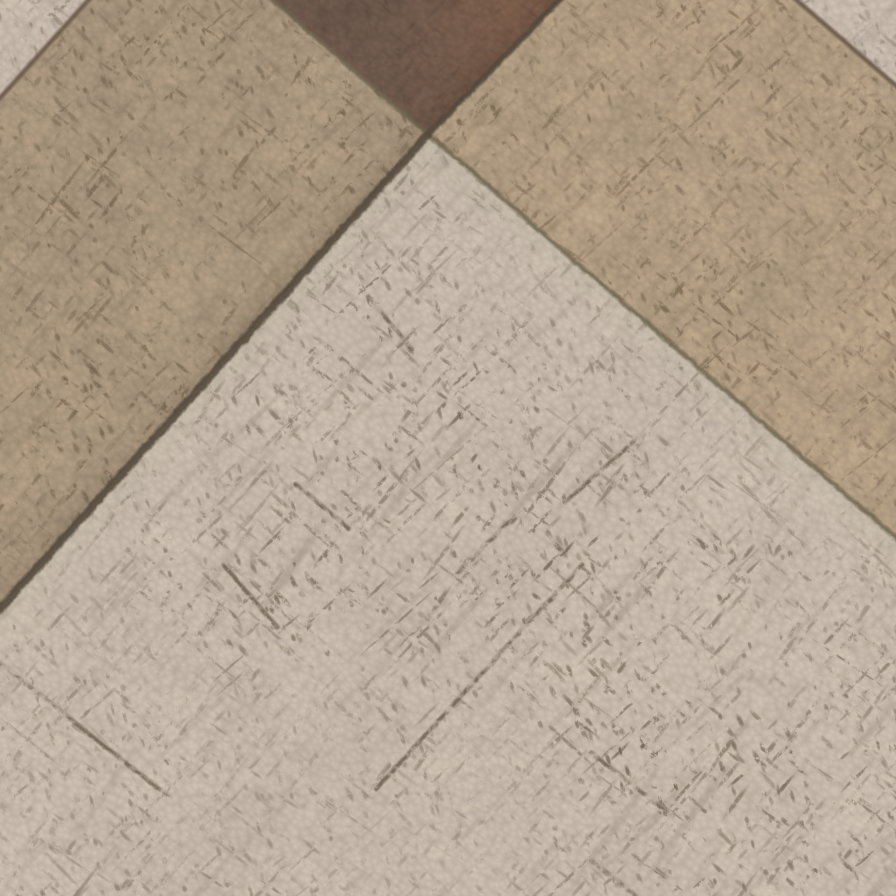
Reproduce this texture procedurally as a Shadertoy shader.

```glsl
// Worn floor tiles meeting at a corner: one large pale tile, two tan, one brown.
// A skewed tile frame gives the joints; scattered cellular strokes along both
// tile axes, broken up by layered sines, make the scratches and flecks.

const vec2 CORNER = vec2(0.478, 0.850);
const vec2 ACROSS = vec2(0.742, -0.670);  // normal of the rising joint
const vec2 UPWARD = vec2(0.653, 0.757);   // normal of the falling joint
const float TILE = 0.382;

// Long cracks: start and end in canvas units
const vec4 CRACKS[9] = vec4[9](
    vec4(0.42, 0.12, 0.65, 0.37), vec4(0.66, 0.16, 0.75, 0.09),
    vec4(0.00, 0.26, 0.19, 0.11), vec4(0.63, 0.44, 0.71, 0.51),
    vec4(0.51, 0.36, 0.58, 0.43), vec4(0.25, 0.37, 0.31, 0.30),
    vec4(0.41, 0.67, 0.46, 0.61), vec4(0.66, 0.04, 0.71, 0.00),
    vec4(0.33, 0.46, 0.39, 0.41));

// Heavily worn spots: centre and radius
const vec3 WEAR[8] = vec3[8](
    vec3(0.28, 0.35, 0.08), vec3(0.44, 0.64, 0.07), vec3(0.52, 0.57, 0.08),
    vec3(0.56, 0.42, 0.11), vec3(0.70, 0.33, 0.13), vec3(0.70, 0.15, 0.07),
    vec3(0.92, 0.13, 0.13), vec3(0.35, 0.51, 0.09));

vec3 hash3(vec2 p) {
    vec3 q = fract(p.xyx * vec3(0.1031, 0.1030, 0.0973));
    q += dot(q, q.yxz + 33.33);
    return fract((q.xxy + q.yzz) * q.zyx);
}

float layeredSines(vec2 p) {
    float sum = 0.0, gain = 0.5;
    for (int i = 0; i < 4; i++) {
        sum += gain * sin(p.x + 1.7 * sin(p.y)) * cos(p.y - 1.3 * sin(p.x * 0.8));
        p = mat2(1.5, 1.2, -1.2, 1.5) * p + 2.3;
        gain *= 0.6;
    }
    return sum;
}

float cellular(vec2 p) {
    vec2 id = floor(p), f = fract(p);
    float nearest = 2.0;
    for (int y = -1; y <= 1; y++)
        for (int x = -1; x <= 1; x++) {
            vec2 o = vec2(x, y);
            nearest = min(nearest, length(o + hash3(id + o).xy - f));
        }
    return nearest;
}

// Scattered lens-shaped strokes along q.x; amount is the share of filled cells
float strokes(vec2 q, vec2 cells, float width, float amount) {
    vec2 p = q * cells, id = floor(p), f = fract(p);
    float ink = 0.0;
    for (int y = -1; y <= 1; y++)
        for (int x = -1; x <= 1; x++) {
            vec2 o = vec2(x, y);
            vec3 r = hash3(id + o + 71.0), s = hash3(id + o + 137.0);
            vec2 d = (f - o - r.xy) / cells;
            d.y += d.x * (s.x - 0.5) * 0.25;
            float reach = mix(0.3, 0.9, r.z) / cells.x;
            float lens = length(d / vec2(reach, width * mix(0.7, 1.2, s.x)));
            ink = max(ink, smoothstep(1.0, 0.25, lens) * step(s.y, amount) * mix(0.3, 1.0, s.z));
        }
    return ink;
}

float segment(vec2 p, vec2 a, vec2 b) {
    vec2 ab = b - a;
    return length(p - a - ab * clamp(dot(p - a, ab) / dot(ab, ab), 0.0, 1.0));
}

float joint(float d, float halfWidth, float soft) {
    return 1.0 - smoothstep(halfWidth - soft, halfWidth + soft, abs(d));
}

void mainImage(out vec4 fragColor, in vec2 fragCoord) {
    vec2 p = fragCoord / iResolution.xy;
    float soft = 0.0018 + 0.6 / iResolution.y;

    // Tile frame, with the rising joint bent slightly past the corner
    vec2 t = vec2(dot(p - CORNER, ACROSS), dot(p - CORNER, UPWARD));
    t.x -= 0.04 * max(t.y, 0.0);
    float right = smoothstep(-soft, soft, t.x), top = smoothstep(-soft, soft, t.y);
    float rim = max(smoothstep(-soft, soft, -t.x - TILE), smoothstep(-soft, soft, t.y - TILE));
    float pale = max(right * (1.0 - top), rim);
    float brown = (1.0 - right) * top * (1.0 - rim);

    // Glaze colours and mottling
    float mottle = layeredSines(p * 23.0), fine = layeredSines(t * 95.0 + 4.0);
    float broken = layeredSines(p * 170.0 + 8.0);
    vec3 col = mix(vec3(0.655, 0.580, 0.487), vec3(0.685, 0.607, 0.505), right);
    col = mix(col, vec3(0.768, 0.718, 0.662), pale);
    col = mix(col, mix(vec3(0.42, 0.34, 0.29), vec3(0.48, 0.36, 0.29), smoothstep(0.42, 0.60, p.x)), brown);
    col *= 1.0 + mottle * mix(0.05, 0.025, pale) + fine * mix(0.055, 0.030, pale);
    col *= 1.0 + 0.10 * (0.45 - cellular(t * vec2(110.0, 135.0)));

    // Wear strength
    float wear = 0.60 + 0.35 * layeredSines(p * 11.0 + 3.0);
    for (int i = 0; i < 8; i++) {
        vec2 d = (p - WEAR[i].xy) / WEAR[i].z;
        wear += 0.45 * exp(-dot(d, d));
    }
    wear = clamp(mix(wear + 0.15, wear, pale), 0.2, 1.2);

    // Straight scratches along both tile axes, then steep flecks, all broken up
    vec2 q = t + 0.0007 * vec2(fine, broken) + 3.0;
    vec2 steep = vec2(p.y - 0.5 * p.x, p.x + 0.4 * p.y) + 9.0;
    float ink = 0.80 * strokes(q.yx, vec2(30.0, 75.0), 0.0036, 0.36);
    ink = max(ink, 0.80 * strokes(q, vec2(36.0, 70.0), 0.0036, 0.32));
    ink = max(ink, 0.75 * strokes(q.yx + 5.0, vec2(10.0, 55.0), 0.0032, 0.28));
    ink = max(ink, 0.70 * strokes(q + 7.0, vec2(12.0, 50.0), 0.0030, 0.22));
    ink = max(ink, 0.85 * strokes(steep, vec2(65.0, 80.0), 0.0042, 0.30));
    ink *= wear * smoothstep(-0.45, 0.25, broken);
    ink = max(ink, 0.24 * wear * strokes(q.yx + 2.0, vec2(7.0, 42.0), 0.0065, 0.40));
    for (int i = 0; i < 9; i++) {
        float d = segment(p + 0.0012 * vec2(fine, broken), CRACKS[i].xy, CRACKS[i].zw);
        ink = max(ink, smoothstep(0.0045, 0.0004, d) * clamp(0.55 + 0.7 * broken + 0.5 * fine, 0.1, 0.9));
    }
    vec3 inkColor = mix(vec3(0.37, 0.30, 0.22), vec3(0.40, 0.35, 0.29), pale);
    inkColor = mix(inkColor, vec3(0.30, 0.23, 0.20), brown);
    col = mix(col, inkColor, clamp(ink, 0.0, 1.0) * mix(0.80, 0.88, pale) * (1.0 - 0.4 * brown));

    // Clean bevel beside the joints, then the grout itself
    float bevel = exp(-abs(t.x) * 85.0) + exp(-abs(t.y) * 85.0);
    col = mix(col, vec3(0.75, 0.72, 0.64), 0.55 * min(bevel, 1.0) * right * (1.0 - top));
    col *= 1.0 - 0.12 * (1.0 - right) * exp(-abs(t.x) * 75.0);
    float ragged = 0.0013 * (fine + broken);
    float rising = joint(t.x + ragged, mix(0.0047, 0.0032, top), soft);
    float falling = joint(t.y + ragged, 0.0026, soft);
    float outer = max(joint(t.x + TILE, 0.0025, soft), joint(t.y - TILE, 0.0025, soft));
    col = mix(col, vec3(0.40, 0.33, 0.27), 0.85 * outer);
    col = mix(col, vec3(0.42, 0.38, 0.30), 0.80 * falling);
    col = mix(col, vec3(0.32, 0.28, 0.23), 0.88 * rising);
    fragColor = vec4(clamp(col, 0.0, 1.0), 1.0);
}
```
